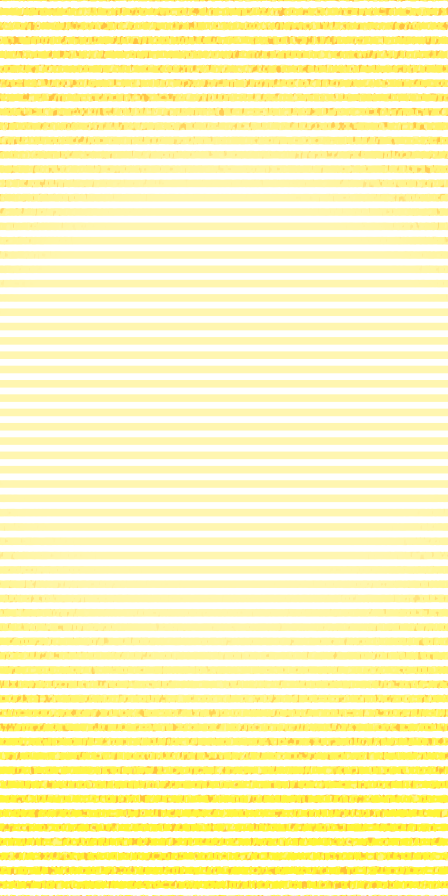
Write a WebGL 2 fragment shader that draws this pattern.

```glsl
#version 300 es
precision highp float;
// Thin horizontal yellow stripes on white, clean in the middle and speckled with gold toward the ends.

#define STRIPES 62.6        // repeats down the canvas
#define FIRST_CENTRE 0.815  // centre of the top stripe, in repeats
#define STRIPE_WIDTH 0.53   // share of one repeat
#define GRAIN_COLUMNS 230.0 // grain cells across
#define GRAIN_ROWS 3.0      // grain cells per repeat
#define TOP_FADE 0.23       // depth of the worn zone at the top
#define BOTTOM_FADE 0.36    // depth of the worn zone at the bottom
#define SIDE_WEAR 0.14      // extra wear at the left and right

uniform vec2 u_resolution;
out vec4 outColor;

const vec3 PAPER = vec3(1.0, 1.0, 0.995);
const vec3 PALE_YELLOW = vec3(1.0, 0.965, 0.69);
const vec3 TOP_YELLOW = vec3(1.0, 0.94, 0.36);
const vec3 BOTTOM_YELLOW = vec3(1.0, 0.96, 0.20);
const vec3 ORANGE = vec3(1.0, 0.70, 0.22);
const vec3 CREAM = vec3(1.0, 0.98, 0.74);

float hash(vec2 p) {
    return fract(sin(dot(p, vec2(127.1, 311.7))) * 43758.5453);
}

float noise(vec2 p) {
    vec2 i = floor(p);
    vec2 f = fract(p);
    f = f * f * (3.0 - 2.0 * f);
    return mix(mix(hash(i), hash(i + vec2(1.0, 0.0)), f.x),
               mix(hash(i + vec2(0.0, 1.0)), hash(i + vec2(1.0, 1.0)), f.x), f.y);
}

void main() {
    vec2 uv = gl_FragCoord.xy / u_resolution;
    float depth = 1.0 - uv.y;

    // Wear grows toward the top and bottom, a little sooner at the sides
    float side = pow(abs(uv.x * 2.0 - 1.0), 2.0) * SIDE_WEAR;
    float topWear = clamp(1.0 - depth / (TOP_FADE + side), 0.0, 1.0);
    float bottomWear = clamp(1.0 - uv.y / (BOTTOM_FADE + side), 0.0, 1.0);
    float wear = max(topWear, bottomWear);

    // Short upright grain, with patches where it is denser
    float row = depth * STRIPES - FIRST_CENTRE;
    vec2 grainPos = vec2(uv.x * GRAIN_COLUMNS + row * 0.6, row * GRAIN_ROWS);
    float grain = noise(grainPos);
    float lightGrain = noise(grainPos + vec2(71.3, 38.9));
    float patches = noise(vec2(uv.x * 14.0, row * 0.5 + 9.0));

    // Stripe with slightly ragged edges where it is worn
    float dist = abs(fract(row + 0.5) - 0.5);
    float halfWidth = 0.5 * STRIPE_WIDTH + (lightGrain - 0.5) * 0.10 * wear;
    float pixel = STRIPES / u_resolution.y;
    float stripe = clamp((halfWidth - dist) / pixel + 0.5, 0.0, 1.0);

    // Yellow deepens toward each end
    vec3 ink = mix(PALE_YELLOW, TOP_YELLOW, smoothstep(0.0, 0.85, topWear));
    ink = mix(ink, BOTTOM_YELLOW, smoothstep(0.05, 0.9, bottomWear));

    // Orange and cream specks
    float amount = smoothstep(0.0, 0.65, wear);
    float threshold = 0.78 - 0.14 * amount - 0.10 * (patches - 0.5);
    float orangeSpeck = smoothstep(threshold, threshold + 0.22, grain);
    float creamSpeck = smoothstep(0.66, 0.92, lightGrain);
    ink = mix(ink, CREAM, creamSpeck * amount * 0.55);
    ink = mix(ink, ORANGE, orangeSpeck * amount * 0.75);

    outColor = vec4(mix(PAPER, ink, stripe), 1.0);
}
```
